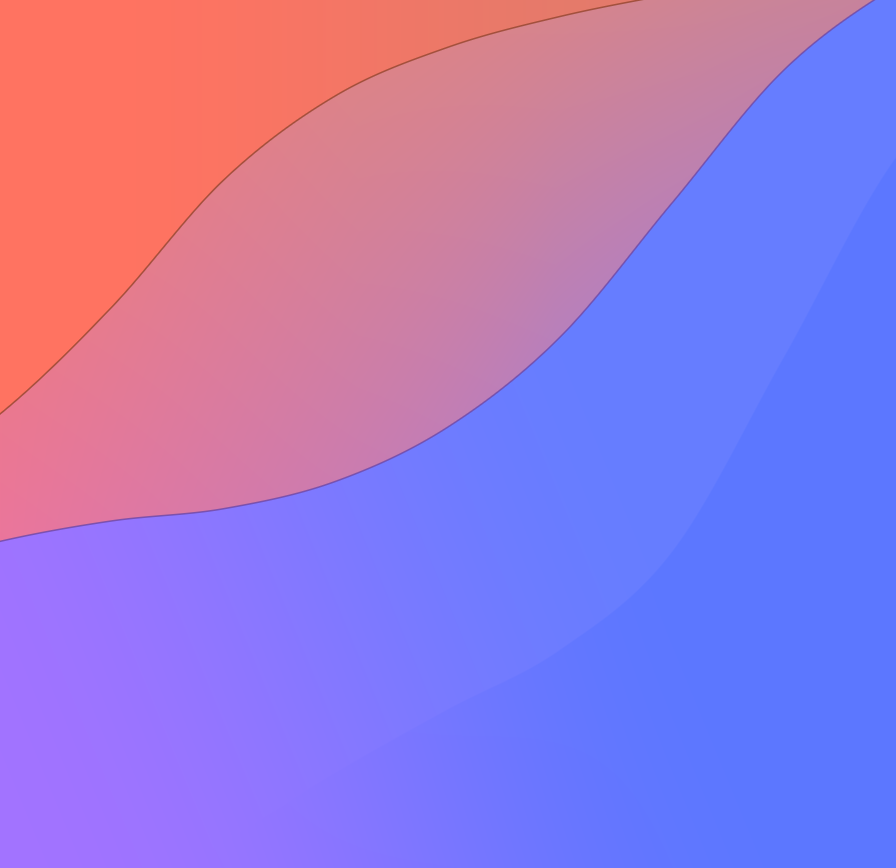
A Shadertoy shader for this background:

```glsl
// Layered flowing gradient: a coral corner, a rose band and a violet-to-blue field.
// Each layer ends at a smooth spline of height over x; thin dark rims trace two
// of the edges, and a faint deeper-blue swell fades in towards the right.

// Edge heights at evenly spaced x, with one extra knot beyond each side
const int SPANS = 8;
const float CORAL_EDGE[11] = float[11](
    0.435, 0.523, 0.6465, 0.793, 0.890, 0.9456, 0.981, 1.007, 1.030, 1.051, 1.073);
const float ROSE_EDGE[11] = float[11](
    0.341, 0.3763, 0.3999, 0.414, 0.4456, 0.5081, 0.6116, 0.7661, 0.9194, 1.016, 1.081);
const float SWELL_EDGE[11] = float[11](
    -0.183, -0.116, -0.0417, 0.0296, 0.1102, 0.1828, 0.2513, 0.3642, 0.5887, 0.8185, 0.946);

const vec3 CORAL_LEFT  = vec3(1.00, 0.45, 0.38);
const vec3 CORAL_RIGHT = vec3(0.89, 0.48, 0.42);
const vec3 ROSE_TOP_LEFT  = vec3(0.92, 0.47, 0.56);
const vec3 ROSE_TOP_MID   = vec3(0.86, 0.515, 0.535);
const vec3 ROSE_TOP_RIGHT = vec3(0.79, 0.52, 0.59);
const vec3 ROSE_LOW_LEFT  = vec3(0.92, 0.46, 0.61);
const vec3 ROSE_LOW_MID   = vec3(0.72, 0.50, 0.735);
const vec3 ROSE_LOW_RIGHT = vec3(0.78, 0.51, 0.61);
const vec3 VIOLET = vec3(0.635, 0.45, 1.0);
const vec3 BLUE   = vec3(0.40, 0.49, 1.0);
const vec3 SWELL_SHADE = vec3(0.04, 0.022, 0.0);
const vec3 CORAL_RIM = vec3(0.58, 0.27, 0.18);
const vec3 ROSE_RIM  = vec3(0.43, 0.28, 0.65);
const float RIM_HALF_WIDTH = 0.0009;
const float RIM_STRENGTH = 0.8;

// Cubic curve passing through the knots
float edgeHeight(in float knots[11], float x) {
    float s = x * float(SPANS);
    int i = clamp(int(floor(s)), 0, SPANS - 1);
    float t = s - float(i);
    float a = knots[i], b = knots[i + 1], c = knots[i + 2], d = knots[i + 3];
    return b + 0.5 * t * (c - a + t * (2.0 * a - 5.0 * b + 4.0 * c - d
             + t * (3.0 * (b - c) + d - a)));
}

// Approximate signed distance to an edge in canvas heights, positive above it
float edgeDistance(in float knots[11], vec2 uv, float aspect) {
    const float STEP = 0.002;
    float rise = edgeHeight(knots, uv.x + STEP) - edgeHeight(knots, uv.x - STEP);
    float slope = rise / (2.0 * STEP * aspect);
    return (uv.y - edgeHeight(knots, uv.x)) / sqrt(1.0 + slope * slope);
}

// Antialiased coverage of the area above an edge
float above(float dist, float pixel) {
    return clamp(dist / pixel + 0.5, 0.0, 1.0);
}

// Antialiased coverage of a thin line along an edge
float rim(float dist, float pixel) {
    return RIM_STRENGTH * (above(dist + RIM_HALF_WIDTH, pixel)
                         - above(dist - RIM_HALF_WIDTH, pixel));
}

vec3 threeStops(vec3 left, vec3 middle, vec3 right, float centre, float x) {
    vec3 first = mix(left, middle, clamp(x / centre, 0.0, 1.0));
    return mix(first, right, smoothstep(centre, 1.0, x));
}

void mainImage(out vec4 fragColor, in vec2 fragCoord) {
    vec2 uv = fragCoord / iResolution.xy;
    float aspect = iResolution.x / iResolution.y;
    float pixel = 1.0 / iResolution.y;

    float coralDist = edgeDistance(CORAL_EDGE, uv, aspect);
    float roseDist = edgeDistance(ROSE_EDGE, uv, aspect);
    float swellDist = edgeDistance(SWELL_EDGE, uv, aspect);

    // Violet-to-blue field with the faint swell below it
    float fieldBlend = smoothstep(-0.15, 0.75, uv.x + 0.4 * (uv.y - 0.4));
    vec3 color = mix(VIOLET, BLUE, fieldBlend);
    float swellFade = smoothstep(0.22, 0.75, uv.x);
    color -= SWELL_SHADE * swellFade * (1.0 - above(swellDist, pixel * 1.5));

    // Rose band, blended between its lower and upper edges
    float low = edgeHeight(ROSE_EDGE, uv.x);
    float high = edgeHeight(CORAL_EDGE, uv.x);
    float across = clamp((uv.y - low) / max(high - low, 0.01), 0.0, 1.0);
    vec3 roseLow = threeStops(ROSE_LOW_LEFT, ROSE_LOW_MID, ROSE_LOW_RIGHT, 0.62, uv.x);
    vec3 roseTop = threeStops(ROSE_TOP_LEFT, ROSE_TOP_MID, ROSE_TOP_RIGHT, 0.40, uv.x);
    color = mix(color, mix(roseLow, roseTop, across), above(roseDist, pixel));
    color = mix(color, ROSE_RIM, rim(roseDist, pixel));

    // Coral corner
    vec3 coral = mix(CORAL_LEFT, CORAL_RIGHT, smoothstep(0.1, 0.75, uv.x));
    color = mix(color, coral, above(coralDist, pixel));
    color = mix(color, CORAL_RIM, rim(coralDist, pixel));

    fragColor = vec4(color, 1.0);
}
```
